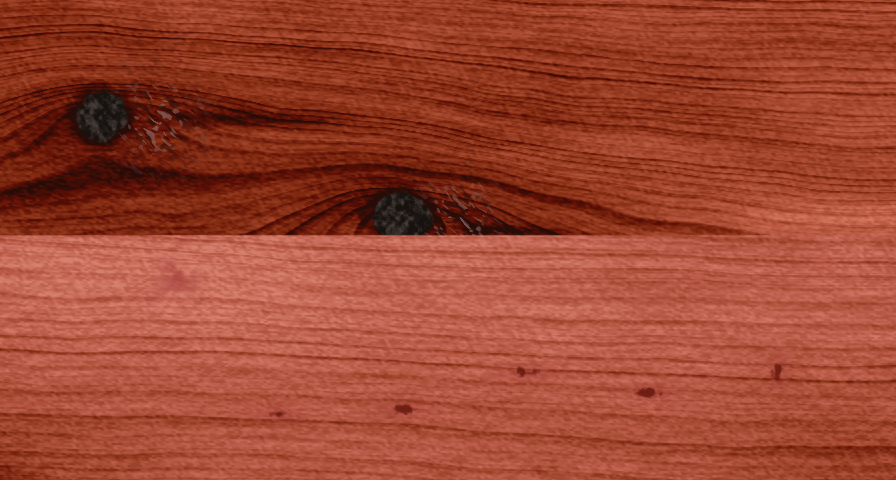
Reproduce this texture procedurally as a WebGL 1 fragment shader.

```glsl
precision highp float;
uniform vec2 u_resolution;

const vec3 SHADOW = vec3(0.15, 0.045, 0.03);
const vec3 DEEP = vec3(0.36, 0.06, 0.02);
const vec3 RUST = vec3(0.52, 0.18, 0.08);
const vec3 CEDAR = vec3(0.65, 0.29, 0.20);
const vec3 ROSE = vec3(0.75, 0.38, 0.31);
const vec3 BLUSH = vec3(0.84, 0.50, 0.43);
const vec3 CHAR = vec3(0.09, 0.07, 0.06);
const vec3 ASH = vec3(0.29, 0.25, 0.23);
const vec3 SCRATCH = vec3(0.55, 0.40, 0.38);
const vec3 BRUISE = vec3(0.64, 0.24, 0.23);
const float SEAM = 0.51;
const vec2 KNOT_LEFT = vec2(0.209, 0.757);
const vec2 KNOT_RIGHT = vec2(0.837, 0.546);
const vec2 KNOT_SIZE = vec2(0.054, 0.054);
const vec2 KNOT_REACH = vec2(0.25, 0.13);
const float KNOT_STRETCH = 1.5;
const float KNOT_LIFT = 0.25;
const float UPPER_RINGS = 38.0;
const float LOWER_RINGS = 27.0;
const float UPPER_FIBRE = 1.7;
const float LOWER_FIBRE = 1.9;

float hash(vec2 p) {
  return fract(sin(dot(p, vec2(127.1, 311.7))) * 43758.5453);
}

float noise(vec2 p) {
  vec2 i = floor(p), f = fract(p);
  f = f * f * (3.0 - 2.0 * f);
  return mix(mix(hash(i), hash(i + vec2(1.0, 0.0)), f.x),
             mix(hash(i + vec2(0.0, 1.0)), hash(i + 1.0), f.x), f.y);
}

float fbm(vec2 p) {
  float sum = 0.0, gain = 0.5;
  for (int i = 0; i < 4; i++) {
    sum += gain * noise(p);
    p = p * 2.03 + 7.3;
    gain *= 0.5;
  }
  return sum;
}

// Tone 0 is the darkest wood, 5 the palest
vec3 woodRamp(float t) {
  vec3 c = mix(SHADOW, DEEP, clamp(t, 0.0, 1.0));
  c = mix(c, RUST, clamp(t - 1.0, 0.0, 1.0));
  c = mix(c, CEDAR, clamp(t - 2.0, 0.0, 1.0));
  c = mix(c, ROSE, clamp(t - 3.0, 0.0, 1.0));
  return mix(c, BLUSH, clamp(t - 4.0, 0.0, 1.0));
}

// Late-wood lines: slow darkening, quick recovery, uneven strength
float rings(float h, float count, float start) {
  float f = h * count + 1.6 * noise(vec2(h * count * 0.4, 3.0));
  float t = fract(f);
  float line = smoothstep(start, 0.88, t) * (1.0 - smoothstep(0.9, 1.0, t));
  return line * (0.25 + 0.75 * hash(vec2(floor(f), 5.0)));
}

// Fine fibres and pores, centred on zero
float fibre(vec2 p) {
  float pores = noise(vec2(p.x * 130.0 + p.y * 70.0, p.y * 240.0)) - 0.5;
  float strands = noise(vec2(p.x * 14.0, p.y * 150.0)) - 0.5;
  return 0.6 * pores + 0.35 * strands;
}

vec3 upperBoard(vec2 p) {
  float wander = fbm(p * vec2(1.6, 2.6));
  float h = p.y + 0.03 * p.x + 0.08 * wander + 0.006 * noise(p * vec2(9.0, 14.0));
  float glow = 0.0, streak = 0.0, scar = 0.0, core = 0.0, rim = 0.0;
  for (int i = 0; i < 2; i++) {
    vec2 d = p - mix(KNOT_LEFT, KNOT_RIGHT, float(i));
    vec2 reach = KNOT_REACH * vec2(d.x > 0.0 ? KNOT_STRETCH : 1.0, 1.0);
    float near = exp(-length(d / reach));
    h -= KNOT_LIFT * near;
    glow += near;
    float dy = d.y + 0.02 * float(i) + 0.08 * (wander - 0.5) + 0.04 * d.x;
    streak += exp(-dy * dy / 0.0002) * smoothstep(0.06, 0.2, d.x)
            * (1.0 - smoothstep(0.25, 0.55, d.x));
    vec2 s = (d - vec2(0.12, -0.01)) / vec2(0.08, 0.09);
    scar += exp(-dot(s, s));
    float r = length(d / (KNOT_SIZE + vec2(0.01 * float(i), 0.0)));
    r += 0.5 * (fbm(p * 24.0) - 0.47);
    core = max(core, 1.0 - smoothstep(0.88, 1.03, r));
    rim = max(rim, 1.0 - smoothstep(1.0, 1.45, r));
  }
  // Broad tones, then lines and fibres
  float tone = 3.25 - 2.2 * glow - 1.5 * streak;
  tone += 2.0 * (fbm(vec2(p.x * 1.5, h * 16.0)) - 0.47);
  tone += 1.2 * (fbm(p * vec2(2.5, 5.0) + 9.0) - 0.47);
  tone += 1.1 * smoothstep(1.1, 1.7, p.x) * (1.0 - smoothstep(0.53, 0.66, p.y));
  tone -= 0.9 * exp(-length((p - vec2(0.05, 0.51)) / vec2(0.25, 0.14)));
  tone -= 1.3 * rings(h, UPPER_RINGS, 0.4);
  tone -= 0.8 * rings(h + 0.37, UPPER_RINGS * 2.1, 0.4) * (1.0 - min(glow, 1.0));
  tone += UPPER_FIBRE * fibre(p) - 1.2 * rim;
  vec3 c = woodRamp(tone) * vec3(1.0, 0.98, 0.92);

  // Torn fibres beside the knots, then the charred cores
  vec2 q = vec2(p.x * 0.6 + p.y * 0.8, p.y * 0.6 - p.x * 0.8);
  q += 0.012 * vec2(noise(p * 40.0), noise(p * 40.0 + 17.0));
  float tear = smoothstep(0.66, 0.86, noise(q * vec2(210.0, 75.0)));
  float pit = smoothstep(0.58, 0.8, noise(q * vec2(170.0, 65.0) + 31.0));
  c = mix(c, SHADOW, 0.75 * pit * min(scar, 1.0));
  c = mix(c, SCRATCH, 0.75 * tear * min(scar, 1.0));
  float crust = smoothstep(0.3, 0.85, fbm(p * vec2(105.0, 90.0)));
  return mix(c, mix(CHAR, ASH, crust), core);
}

vec3 lowerBoard(vec2 p) {
  float h = p.y + 0.035 * p.x + 0.07 * fbm(p * vec2(1.3, 2.0) + 11.0);
  h += 0.005 * noise(p * vec2(8.0, 16.0));
  float tone = 4.55 - 1.0 * (1.0 - smoothstep(0.02, 0.38, p.y));
  tone -= 1.3 * exp(-length(p / vec2(0.22, 0.18)));
  tone -= 0.45 * smoothstep(0.7, 1.8, p.x);
  tone += 1.0 * (fbm(vec2(p.x * 1.5, h * 30.0) + 4.0) - 0.47);
  tone += 1.2 * (fbm(p * vec2(2.2, 4.5) + 21.0) - 0.47);
  tone -= 1.2 * rings(h, LOWER_RINGS, 0.62);
  tone -= 0.5 * rings(h + 0.21, LOWER_RINGS * 2.1, 0.5);
  tone += LOWER_FIBRE * fibre(p);
  vec3 c = woodRamp(tone);

  // Bruised patch under the seam
  vec2 b = (p - vec2(0.38 + 0.4 * (p.y - 0.43), 0.45)) / vec2(0.05, 0.09);
  float mottle = smoothstep(0.3, 0.65, fbm(p * vec2(26.0, 40.0)));
  c = mix(c, BRUISE, 0.75 * exp(-dot(b, b)) * mottle);

  // Small pin knots
  for (int i = 0; i < 5; i++) {
    float k = float(i);
    vec2 d = p - vec2(0.58 + 0.26 * k, 0.12 + 0.11 * hash(vec2(k, 2.0)));
    vec2 size = mix(vec2(0.013, 0.026), vec2(0.036, 0.013), step(0.5, hash(vec2(k, 8.0))));
    float r = length(d / size) + 2.0 * (fbm(p * 60.0) - 0.47);
    c = mix(c, BRUISE, 0.4 * exp(-0.5 * dot(d / size, d / size)));
    c = mix(c, DEEP, 0.75 * (1.0 - smoothstep(0.2, 0.9, r)));
  }
  return c;
}

void main() {
  vec2 p = gl_FragCoord.xy / u_resolution.y;
  float edge = 1.0 / u_resolution.y;
  float upper = smoothstep(SEAM - edge, SEAM + edge, p.y);
  gl_FragColor = vec4(mix(lowerBoard(p), upperBoard(p), upper), 1.0);
}
```
